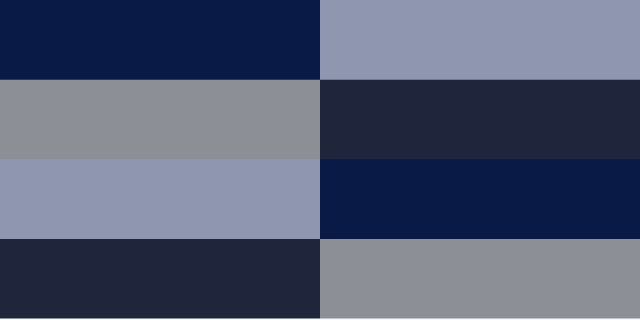
Write a Shadertoy shader that draws this pattern.

```glsl
// Two columns of flat horizontal bands, four colours in turn, the right column shifted by half a cycle.

const float COLUMNS = 2.0;
const float ROWS = 4.0;
const int COLUMN_SHIFT = 2;         // bands skipped from one column to the next
const float BASE_STRIP = 0.0045;    // height of the pale strip under the bands
const int SAMPLES = 4;              // antialiasing samples per axis

const vec3 NAVY = vec3(0.035, 0.10, 0.28);
const vec3 GREY = vec3(0.55, 0.56, 0.59);
const vec3 PERIWINKLE = vec3(0.56, 0.59, 0.69);
const vec3 SLATE = vec3(0.12, 0.15, 0.23);
const vec3 STRIP_COLOUR = vec3(0.98);

vec3 bandColour(int index) {
    int band = index % 4;
    return band == 0 ? NAVY : band == 1 ? GREY : band == 2 ? PERIWINKLE : SLATE;
}

// uv runs from 0 to 1 on both axes
vec3 pattern(vec2 uv) {
    if (uv.y < BASE_STRIP) return STRIP_COLOUR;
    float depth = (1.0 - uv.y) / (1.0 - BASE_STRIP);
    int row = int(floor(depth * ROWS));
    int column = int(floor(uv.x * COLUMNS));
    return bandColour(row + COLUMN_SHIFT * column);
}

void mainImage(out vec4 fragColor, in vec2 fragCoord) {
    // Average a grid of samples inside the pixel to smooth the edges
    vec3 total = vec3(0.0);
    for (int y = 0; y < SAMPLES; y++) {
        for (int x = 0; x < SAMPLES; x++) {
            vec2 offset = (vec2(x, y) + 0.5) / float(SAMPLES) - 0.5;
            total += pattern((fragCoord + offset) / iResolution.xy);
        }
    }
    fragColor = vec4(total / float(SAMPLES * SAMPLES), 1.0);
}
```
